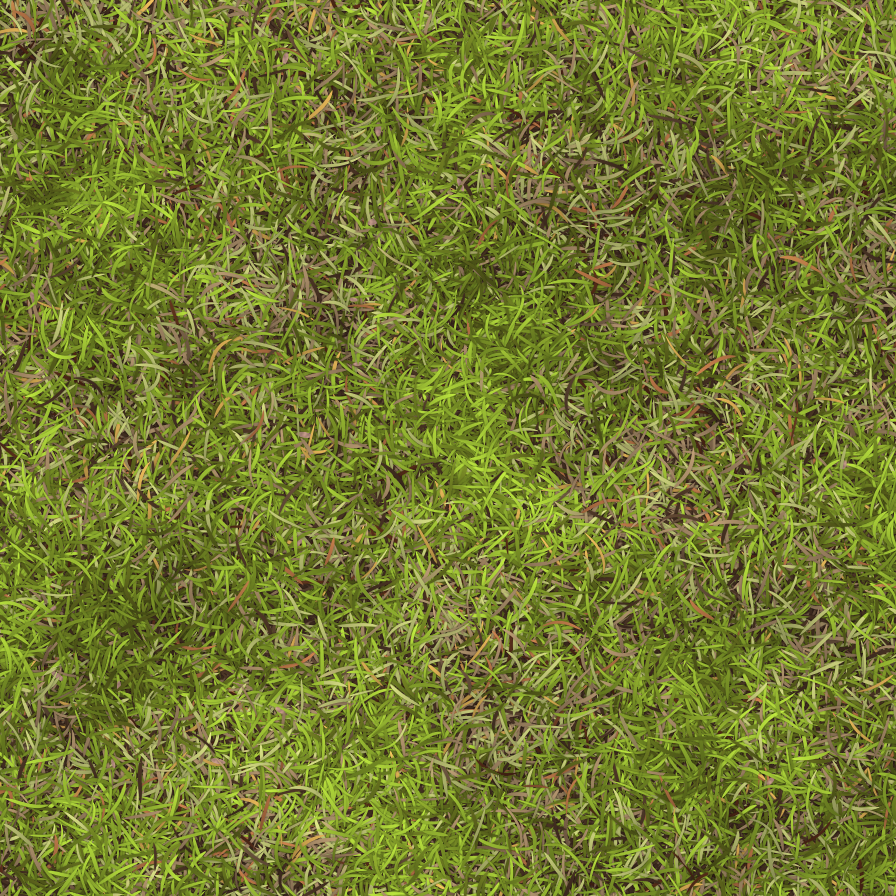
A Shadertoy shader for this texture:

```glsl
// A worn lawn seen from above: many layers of thin, bent grass blades are
// painted bottom to top over dark soil. Gradient noise sets the dry and lush
// patches and the local lean; each blade shades what lies under it.

const int LAYERS = 25;
const float PI = 3.14159;

const vec3 SOIL       = vec3(0.25, 0.19, 0.12);
const vec3 STRAW      = vec3(0.53, 0.45, 0.32);
const vec3 PALE_BLADE = vec3(0.60, 0.62, 0.36);
const vec3 DARK_GREEN = vec3(0.31, 0.33, 0.10);
const vec3 MID_GREEN  = vec3(0.40, 0.47, 0.13);
const vec3 LIME_GREEN = vec3(0.53, 0.64, 0.18);
const vec3 DEAD_LEAF  = vec3(0.66, 0.53, 0.45);
const vec3 MEAN_COLOR = vec3(0.44, 0.47, 0.19);

vec4 hash4(vec3 p) {
    vec4 q = fract(p.xyzx * vec4(0.1031, 0.1030, 0.0973, 0.1099));
    q += dot(q, q.wzxy + 33.33);
    return fract((q.xxyz + q.yzzw) * q.zywx);
}

float cornerSlope(vec2 corner, vec2 offset, float seed) {
    float a = 2.0 * PI * hash4(vec3(corner + 50.0, seed)).x;
    return dot(vec2(cos(a), sin(a)), offset);
}

float gradientNoise(vec2 p, float seed) {
    vec2 i = floor(p), f = fract(p);
    vec2 u = f * f * f * (f * (f * 6.0 - 15.0) + 10.0);
    vec2 e = vec2(1.0, 0.0);
    float low  = mix(cornerSlope(i, f, seed), cornerSlope(i + e, f - e, seed), u.x);
    float high = mix(cornerSlope(i + e.yx, f - e.yx, seed),
                     cornerSlope(i + 1.0, f - 1.0, seed), u.x);
    return mix(low, high, u.y);
}

float patches(vec2 p, float scale, float seed) {
    return gradientNoise(p * scale, seed)
         + 0.6 * gradientNoise(p * scale * 2.3, seed + 7.0)
         + 0.4 * gradientNoise(p * scale * 5.1, seed + 13.0);
}

vec2 rotate(vec2 p, float a) {
    float c = cos(a), s = sin(a);
    return vec2(c * p.x + s * p.y, c * p.y - s * p.x);
}

// Coverage of a stroke of half width w at distance d, thin strokes fade out
float strokeCover(float d, float w, float pixel) {
    return clamp((w - d) / pixel + 0.5, 0.0, 1.0) * min(1.0, 2.0 * w / pixel);
}

vec3 greenRamp(float t) {
    vec3 c = mix(DARK_GREEN, MID_GREEN, smoothstep(0.05, 0.5, t));
    return mix(c, LIME_GREEN, smoothstep(0.5, 0.9, t));
}

vec3 dryRamp(float t) {
    vec3 c = mix(SOIL, STRAW, smoothstep(0.18, 0.3, t));
    return mix(c, PALE_BLADE, smoothstep(0.54, 0.66, t));
}

// Dry or green blade; height runs from 0 at the soil to 1 at the top
vec3 bladeColor(vec4 rnd, float height, float dryness, float lushness) {
    float lift = height - 0.67;
    float dryShare = 0.35 + 0.55 * dryness - 0.25 * lift;
    vec3 green = greenRamp(rnd.y + 0.25 * lift + 0.3 * lushness);
    vec3 dry = dryRamp(rnd.y + 0.45 * lift);
    dry *= mix(vec3(1.0), vec3(1.12, 0.88, 0.72), step(0.88, rnd.z));
    vec3 c = mix(green, dry, step(rnd.x, dryShare));
    return c * (1.05 + 0.24 * rnd.w);
}

// One blade per cell, jittered so that no row shows
vec3 paintBlades(vec3 col, vec2 p, float layer, float height, vec3 field, float pixel) {
    float cell = mix(0.023, 0.033, height);
    vec2 g = p / cell + 17.0 + layer * vec2(3.37, 5.71);
    vec2 home = floor(g);
    for (int y = -1; y <= 1; y++)
    for (int x = -1; x <= 1; x++) {
        vec2 id = home + vec2(x, y);
        vec4 shape = hash4(vec3(id, layer + 3.0));
        float lean = PI * (0.5 + 0.8 * (shape.z + shape.w - 1.0)) + field.z;
        vec2 q = rotate(g - id - shape.xy, lean);
        float halfLength = 0.45 + 0.4 * fract(shape.z * 17.0);
        float along = q.x / halfLength;
        if (abs(along) > 1.0) continue;
        float bend = 0.5 * (fract(shape.w * 23.0) - 0.5);
        float d = abs(q.y + bend * along * q.x) * cell;
        float taper = 1.0 - along * along * along * along;
        float w = mix(0.0011, 0.0022, fract(shape.x * 31.0)) * taper;
        col *= 1.0 - 0.17 * taper * (1.0 - smoothstep(0.5 * w, w + 0.0024, d));
        float cover = strokeCover(d, w, pixel);
        if (cover <= 0.0) continue;
        vec4 tint = hash4(vec3(id.yx, layer + 61.0));
        vec3 blade = bladeColor(tint, height, field.x, field.y);
        blade *= 0.95 + 0.1 * along;
        col = mix(col, blade, cover);
    }
    return col;
}

// Sparse small dead leaves
vec3 scatterLeaves(vec3 col, vec2 p, float pixel) {
    vec2 g = p * 11.0, id = floor(g);
    vec4 rnd = hash4(vec3(id, 91.0));
    vec2 q = rotate(g - id - 0.25 - 0.5 * rnd.xy, 2.0 * PI * rnd.z) / 11.0;
    float size = mix(0.004, 0.009, rnd.x);
    float d = (length(q * vec2(1.0, 2.0 + rnd.y)) - size) * 0.5;
    float cover = clamp(0.5 - d / pixel, 0.0, 1.0) * step(rnd.w, 0.22);
    float mottle = 1.0 + 0.25 * gradientNoise(p * 260.0, 5.0);
    return mix(col, DEAD_LEAF * mottle, cover);
}

void mainImage(out vec4 fragColor, in vec2 fragCoord) {
    float pixel = 1.0 / iResolution.y;
    vec2 p = fragCoord * pixel;
    // Dryness, lushness and lean of the lawn at this place
    vec3 field = vec3(patches(p, 4.5, 1.0), patches(p, 3.5, 2.0),
                      1.3 * gradientNoise(p * 7.0, 3.0));

    float crumbs = gradientNoise(p * 190.0, 4.0);
    vec3 col = mix(SOIL, STRAW, smoothstep(-0.1, 0.5, crumbs));
    for (int i = 0; i < LAYERS; i++) {
        float height = float(i) / float(LAYERS - 1);
        if (i == LAYERS - 3) col = scatterLeaves(col, p, pixel);
        col = paintBlades(col, p, float(i), height, field, pixel);
    }

    // Broad light and dark patches, then a little contrast
    col *= 1.0 + 0.12 * field.y;
    col = MEAN_COLOR + (col - MEAN_COLOR) * 1.12;
    fragColor = vec4(clamp(col, 0.0, 1.0), 1.0);
}
```
